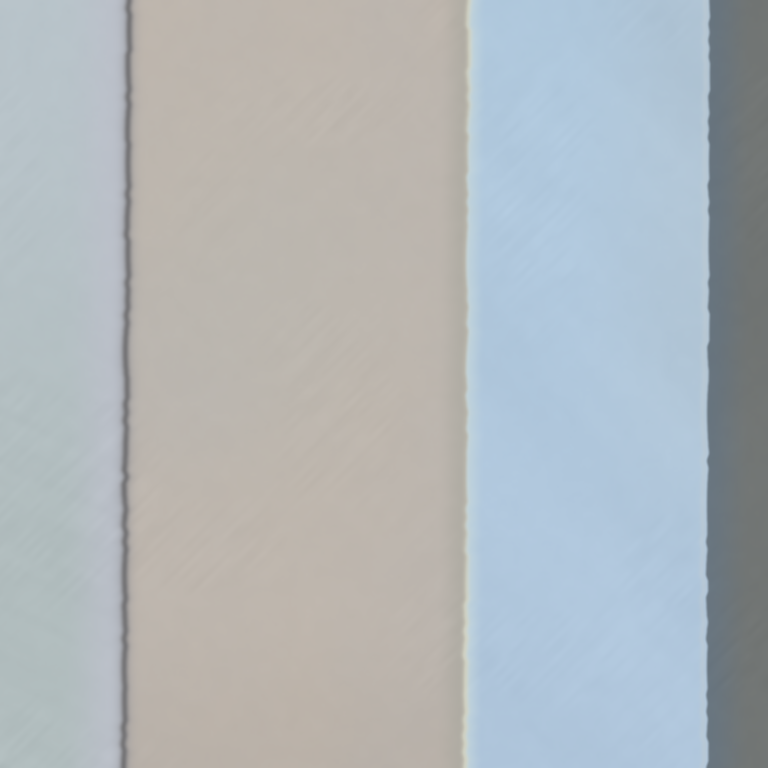
Give the GLSL for this texture, as a three.js fragment shader.

```glsl
varying vec2 vUv;

float hash(vec2 p) {
  vec3 q = fract(vec3(p.xyx) * 0.1031);
  q += dot(q, q.yzx + 33.33);
  return fract((q.x + q.y) * q.z);
}

float noise(vec2 p) {
  vec2 i = floor(p);
  vec2 f = fract(p);
  f = f * f * (3.0 - 2.0 * f);
  return mix(mix(hash(i), hash(i + vec2(1.0, 0.0)), f.x),
             mix(hash(i + vec2(0.0, 1.0)), hash(i + 1.0), f.x), f.y);
}

float fbm(vec2 p) {
  float sum = 0.0;
  float amplitude = 0.5;
  for (int i = 0; i < 4; i++) {
    sum += amplitude * noise(p);
    p = p * 2.03 + 17.0;
    amplitude *= 0.5;
  }
  return sum / 0.9375;
}

// Signed wobble that roughens a vertical edge.
float roughness(float y, float seed) {
  return (noise(vec2(seed, y * 95.0)) - 0.5) * 0.0028
       + (noise(vec2(seed + 9.0, y * 14.0)) - 0.5) * 0.002;
}

float band(float d, float width) {
  return exp(-d * d / (width * width));
}

vec3 paleWall(vec2 p, float d) {
  vec3 col = mix(vec3(0.692, 0.738, 0.742), vec3(0.722, 0.766, 0.79), smoothstep(0.2, 0.95, p.y));
  col = mix(col, vec3(0.735, 0.752, 0.79), 0.85 * smoothstep(-0.085, -0.015, d));
  float grain = noise(vec2(p.x * 14.0 + p.y * 6.0, p.y * 75.0 + p.x * 35.0)) - 0.5;
  return col + grain * 0.012 * smoothstep(0.75, 0.35, p.y);
}

vec3 beigeWall(vec2 p, float d) {
  vec3 col = mix(vec3(0.728, 0.708, 0.688), vec3(0.755, 0.715, 0.672), fbm(p * vec2(5.0, 4.0) + 3.0));
  col = mix(col, vec3(0.727, 0.717, 0.69), 0.6 * band(length((p - vec2(0.33, 0.62)) * vec2(1.0, 0.8)), 0.2));
  col *= 1.0 - 0.025 * smoothstep(0.22, 0.0, p.y);
  col = mix(col, vec3(0.675, 0.665, 0.63), 0.75 * smoothstep(-0.04, -0.003, d));
  return col;
}

vec3 blueWall(vec2 p, float d) {
  vec3 col = mix(vec3(0.69, 0.777, 0.862), vec3(0.682, 0.778, 0.858), p.y);
  col = mix(col, vec3(0.69, 0.77, 0.835), smoothstep(0.72, 0.92, p.x) * smoothstep(0.2, 0.6, p.y));
  float streak = fbm(vec2((p.x + p.y) * 6.0, (p.y - p.x) * 1.2));
  col += (streak - 0.5) * 0.045;
  return mix(col, vec3(0.75, 0.825, 0.862), 0.85 * smoothstep(0.023, 0.002, d));
}

vec3 darkWall(vec2 p, float d) {
  vec3 col = mix(vec3(0.405, 0.455, 0.495), vec3(0.445, 0.46, 0.455), smoothstep(0.0, 0.06, d));
  return col + 0.02 * (fbm(p * vec2(9.0, 5.0)) - 0.5);
}

void main() {
  vec2 p = vUv;

  // Signed distances from the gap and the two wall edges
  float gap = p.x - mix(0.161, 0.168, p.y) - roughness(p.y, 2.0);
  float corner = p.x - mix(0.606, 0.61, p.y) - roughness(p.y, 31.0);
  float shade = p.x - mix(0.920, 0.923, p.y) - roughness(p.y, 57.0);

  // Four upright panels
  vec3 col = mix(paleWall(p, gap), beigeWall(p, corner), smoothstep(-0.002, 0.005, gap));
  col = mix(col, blueWall(p, corner), smoothstep(-0.003, 0.003, corner));
  col = mix(col, darkWall(p, shade), smoothstep(-0.002, 0.003, shade));

  // Narrow dark gap with a soft shadow
  col = mix(col, vec3(0.6, 0.6, 0.62), 0.5 * band(gap, 0.011));
  col = mix(col, vec3(0.43, 0.425, 0.43), 0.85 * band(gap, 0.0045));

  // Cream glint on the corner, strongest at both ends
  float glint = 0.25 + 0.5 * smoothstep(0.4, 0.15, p.y) + 0.4 * smoothstep(0.75, 0.95, p.y);
  col = mix(col, vec3(0.84, 0.84, 0.77), glint * band(corner, 0.004));

  // Pale rim beside the shaded panel
  col = mix(col, vec3(0.74, 0.79, 0.825), 0.6 * band(shade + 0.005, 0.004));

  // Fine plaster mottling and faint slanted scratches
  col += (fbm(p * 55.0) - 0.5) * 0.012;
  float scratch = noise(vec2((p.x + p.y) * 18.0, (p.y - p.x) * 110.0)) - 0.5;
  float patchy = smoothstep(0.55, 0.8, noise(p * 7.0 + 40.0));
  col += scratch * patchy * 0.016;

  gl_FragColor = vec4(col, 1.0);
}
```
